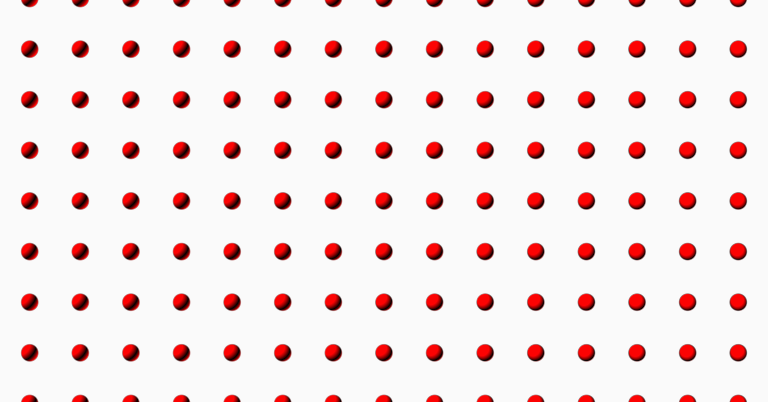
A WebGL 1 fragment shader for this pattern:

```glsl
precision highp float;

uniform vec2 u_resolution;

#define PITCH 0.1259
#define RADIUS 0.0212
#define HALF_COLUMNS 7.0
#define HALF_ROWS 4.0
#define PAPER vec3(0.98)
#define BALL_RED vec3(0.98, 0.012, 0.012)
#define LIGHT_LEFT vec3(-0.72, 0.60, 0.34)
#define LIGHT_RIGHT vec3(-0.14, 0.30, 0.85)
#define LIGHT_ROW_TILT 0.10
#define EXPOSURE 1.45

// Normal of a unit sphere seen from the front
vec3 sphereNormal(vec2 q) {
    return vec3(q, sqrt(max(1.0 - dot(q, q), 0.0)));
}

// The light turns towards the viewer from left to right and from top to bottom
vec3 lightDirection(vec2 cell) {
    float across = 0.5 + 0.5 * cell.x / HALF_COLUMNS;
    vec3 light = mix(LIGHT_LEFT, LIGHT_RIGHT, clamp(across, 0.0, 1.0));
    light.z -= LIGHT_ROW_TILT * cell.y / HALF_ROWS;
    return normalize(light);
}

// Two-sided diffuse light leaves a dark band at the terminator
vec3 shadeBall(vec3 normal, vec3 light) {
    float diffuse = min(abs(dot(normal, light)) * EXPOSURE, 1.0);
    float rim = mix(0.55, 1.0, smoothstep(0.0, 0.45, normal.z));
    return BALL_RED * diffuse * rim + vec3(0.01, 0.0, 0.0);
}

void main() {
    // Centred coordinates in units of the canvas height
    vec2 p = (gl_FragCoord.xy - 0.5 * u_resolution) / u_resolution.y;
    float pixel = 1.0 / u_resolution.y;

    // Square grid with one ball at the centre
    vec2 cell = floor(p / PITCH + 0.5);
    vec2 local = p - cell * PITCH;

    vec3 ball = shadeBall(sphereNormal(local / RADIUS), lightDirection(cell));
    float coverage = 1.0 - smoothstep(-pixel, pixel, length(local) - RADIUS);

    gl_FragColor = vec4(mix(PAPER, ball, coverage), 1.0);
}
```
